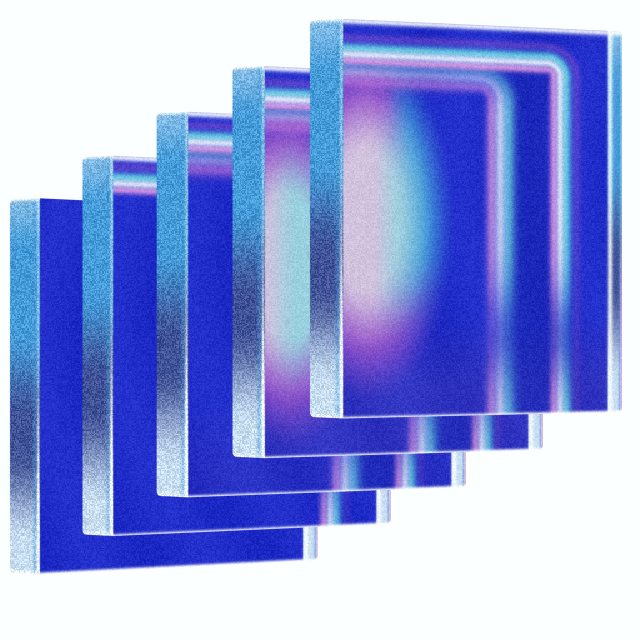
Reproduce this background procedurally as a Shadertoy shader.

```glsl
// Five overlapping iridescent glass slabs stepping up to the right on white.

const float GRID = 768.0;   // design units across the canvas
const vec3 WHITE  = vec3(0.99, 1.00, 1.00);
const vec3 COBALT = vec3(0.12, 0.17, 0.78);
const vec3 INDIGO = vec3(0.25, 0.23, 0.72);
const vec3 SKY    = vec3(0.27, 0.61, 0.85);
const vec3 SLATE  = vec3(0.25, 0.32, 0.59);
const vec3 PALE   = vec3(0.78, 0.87, 0.95);
const vec3 PURPLE = vec3(0.58, 0.32, 0.79);
const vec3 PINK   = vec3(0.87, 0.58, 0.88);
const vec3 BLUSH  = vec3(0.82, 0.76, 0.87);
const vec3 AQUA   = vec3(0.42, 0.86, 0.89);

float hash(vec2 p) {
    vec3 h = fract(p.xyx * 0.1031);
    h += dot(h, h.yzx + 33.33);
    return fract((h.x + h.y) * h.z);
}

float bump(float x, float center, float width) {
    float t = (x - center) / width;
    return exp(-t * t);
}

float roundBox(vec2 p, vec2 halfSize, float r) {
    vec2 q = abs(p) - halfSize + r;
    return length(max(q, 0.0)) + min(max(q.x, q.y), 0.0) - r;
}

// Distance to a frame line that turns from horizontal to vertical
float corner(vec2 p, float r) {
    p += r;
    return length(max(p, 0.0)) + min(max(p.x, p.y), 0.0) - r;
}

// Spectral line: pink inside, white core, aqua outside
vec3 prism(vec3 col, float d, float width, float strength) {
    col = mix(col, PINK, strength * 0.85 * bump(d, -1.3 * width, 0.8 * width));
    col = mix(col, AQUA, strength * 0.85 * bump(d, 1.2 * width, 1.1 * width));
    return mix(col, WHITE, strength * 0.8 * bump(d, 0.0, 0.8 * width));
}

// Polished edge; v runs down, s runs across
vec3 sideColor(float v, float s) {
    vec3 col = mix(SKY, SLATE, smoothstep(0.34, 0.60, v));
    col = mix(col, PALE, smoothstep(0.66, 0.93, v));
    col = mix(col, PALE, 0.45 * (1.0 - smoothstep(0.0, 0.14, v)));
    col = mix(col, SKY, 0.4 * bump(s, 0.83, 0.07));
    float shine = 0.35 + 0.6 * smoothstep(0.45, 0.8, v);
    return mix(col, WHITE, shine * bump(s, 0.94, 0.05));
}

// Soft elliptical reflection on the left of a face
vec3 addGlow(vec3 col, vec2 q, float strength, float tealShift) {
    float e = length((q - vec2(28.0, 240.0)) / vec2(82.0, 172.0));
    float cool = smoothstep(42.0, 85.0, q.x) * (1.0 - smoothstep(270.0, 400.0, q.y));
    vec3 halo = mix(PURPLE, SKY, cool);
    vec3 core = mix(BLUSH, vec3(0.60, 0.82, 0.87), smoothstep(30.0, 75.0, q.x + tealShift));
    col = mix(col, halo, strength * (1.0 - smoothstep(0.78, 1.32, e)));
    return mix(col, core, strength * (1.0 - smoothstep(0.45, 0.98, e)));
}

// Front face; q is measured from its top left, y down
vec3 faceColor(vec2 q, vec2 size, float i) {
    float v = q.y / size.y;
    vec3 col = mix(COBALT, INDIGO, 0.5 * smoothstep(0.7, 0.95, v) * smoothstep(1.0, 3.0, i));
    col += 0.02 * sin(q.x * 0.045 + 2.0 * sin(q.y * 0.009));
    col = addGlow(col, q, smoothstep(2.0, 3.0, i), 35.0 * (4.0 - i));

    // Nested bent reflections
    float top = 30.0 + 3.0 * i;
    float outer = corner(vec2(q.x - 260.0, top - q.y), 16.0);
    float inner = corner(vec2(q.x - 188.0, top + 22.0 - q.y), 26.0);
    float fade = 1.0 - 0.7 * bump(v, 0.80, 0.14);
    float onTop = 1.0 - smoothstep(50.0, 110.0, q.y);
    float between = smoothstep(-2.0, 14.0, inner) * (1.0 - smoothstep(-12.0, -4.0, outer));
    col = mix(col, vec3(0.10, 0.15, 0.70), 0.6 * between * step(2.0, i));
    float innerPower = clamp(i - 1.0, 0.0, 1.0) * fade * mix(0.85, 0.45, onTop);
    col = prism(col, inner, 8.0, innerPower);
    col = mix(col, PURPLE, 0.55 * onTop * clamp(i - 1.0, 0.0, 1.0)
        * bump(inner, -12.0, 12.0) * (1.0 - smoothstep(60.0, 180.0, q.x)));
    col = prism(col, outer, 6.0, clamp(i, 0.0, 1.0) * mix(fade, 1.0, onTop));
    col = mix(col, PURPLE, 0.45 * min(i, 1.0) * bump(outer, 20.0, 5.0) * (1.0 - 0.6 * v));

    // Far edge and thin rims
    float far = smoothstep(-1.0, 1.0, q.x - size.x + 17.0);
    col = mix(col, sideColor(v, 1.0 - (size.x - q.x) / 17.0), far);
    col = mix(col, WHITE, 0.8 * bump(q.x, size.x - 14.0, 3.0));
    col = mix(col, PURPLE, 0.5 * bump(q.x, size.x, 2.5) * smoothstep(0.5, 0.7, v));
    col = mix(col, WHITE, 0.85 * bump(q.y, 2.0, 4.0) * min(i, 1.0));
    return mix(col, WHITE, 0.85 * bump(q.y, size.y, 2.6));
}

vec3 drawSlab(vec3 back, vec2 p, float i, float pixel, float grain) {
    float left   = 12.0 + 86.0 * i + i * i;
    float right  = 381.0 + 86.5 * i + 1.2 * i * i;
    float depth  = 36.0 + i;
    float along  = (p.x - left - depth) / (right - left - depth);
    float slope  = max(along, 0.0);
    float top    = 238.0 - 50.0 * i - 0.95 * i * i + 15.0 * slope - 2.0 * min(along, 0.0) * 8.0;
    float bottom = 689.0 - 45.5 * i - 0.3 * i * i - (17.0 - 2.3 * i) * slope + 16.0 * min(along, 0.0);
    vec2 halfSize = 0.5 * vec2(right - left, bottom - top);
    float d = roundBox(p - 0.5 * vec2(left + right, top + bottom), halfSize, 5.0);

    vec2 q = vec2(p.x - left - depth, p.y - top);
    float height = bottom - top;
    vec3 edge = sideColor(q.y / height, (p.x - left) / depth);
    edge = mix(edge, WHITE, 0.7 * max(bump(q.y, 0.0, 3.0), bump(q.y, height, 4.0)));
    vec3 face = faceColor(q, vec2(right - left - depth, height), i);
    float onFace = smoothstep(-1.0, 1.0, q.x);
    vec3 col = mix(edge, face, onFace) + grain * mix(0.19, 0.08, onFace);
    return mix(back, col, 1.0 - smoothstep(-pixel, pixel, d));
}

void mainImage(out vec4 fragColor, in vec2 fragCoord) {
    vec2 uv = fragCoord / iResolution.xy;
    vec2 p = vec2(uv.x, 1.0 - uv.y) * GRID;
    float pixel = 0.75 * GRID / iResolution.y;
    float grain = hash(floor(uv * 512.0)) - 0.5;
    vec3 col = WHITE;
    for (int i = 0; i < 5; i++) col = drawSlab(col, p, float(i), pixel, grain);
    fragColor = vec4(clamp(col, 0.0, 1.0), 1.0);
}
```
